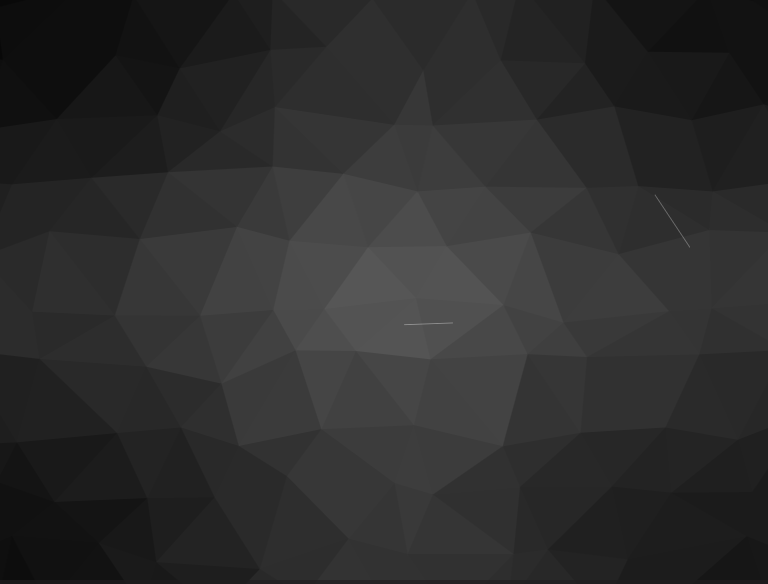
A Shadertoy shader for this background:

```glsl
const vec2 MESH_ANCHOR = vec2(0.486, 0.583);
const vec2 MESH_SPACING = vec2(0.102, 0.106);

float hash(vec2 p) {
    vec3 q = fract(vec3(p.xyx) * vec3(0.1031, 0.1030, 0.0973));
    q += dot(q, q.yzx + 33.33);
    return fract((q.x + q.y) * q.z);
}

float bell(float x, float centre, float width) {
    float t = (x - centre) / width;
    return exp(-t * t);
}

// Two crossing soft bands of light over a dark base
float lightField(vec2 uv) {
    float base = 0.026 + 0.03 * uv.x + 0.028 * (1.0 - uv.y);
    float column = 0.132 * bell(uv.x, 0.51, 0.27);
    float row = 0.125 * bell(uv.y, 0.50, 0.26);
    float core = 0.025 * bell(uv.x, 0.51, 0.12) * bell(uv.y, 0.52, 0.12);
    return base + column + row + core;
}

// Staggered lattice vertex, more irregular away from the anchor
vec2 meshVertex(vec2 id) {
    vec2 jitter = vec2(hash(id + 57.0), hash(id + 131.0)) - 0.5;
    float amount = mix(0.2, 0.58, smoothstep(0.0, 2.5, length(id)));
    return id + vec2(0.5 * mod(id.y, 2.0), 0.0) + jitter * amount;
}

// Signed distance to the line a-b, positive on its left
float edgeSide(vec2 p, vec2 a, vec2 b) {
    vec2 d = normalize(b - a);
    return d.x * (p.y - a.y) - d.y * (p.x - a.x);
}

// Facet tone times coverage, and coverage
vec2 facet(vec2 p, vec2 a, vec2 b, vec2 c, float pixel, float seed) {
    float inside = min(edgeSide(p, a, b), min(edgeSide(p, b, c), edgeSide(p, c, a)));
    float coverage = clamp(inside / pixel + 0.5, 0.0, 1.0);
    vec2 middle = MESH_ANCHOR + (a + b + c) / 3.0 * MESH_SPACING;
    float tone = lightField(middle) + 0.022 * (seed - 0.5);
    return vec2(tone, 1.0) * coverage;
}

float lowPolyTone(vec2 uv, float pixelHeight) {
    vec2 p = (uv - MESH_ANCHOR) / MESH_SPACING;
    float pixel = pixelHeight / MESH_SPACING.y;
    vec2 total = vec2(0.0);
    for (int j = -1; j <= 1; j++) {
        for (int i = -2; i <= 1; i++) {
            vec2 id = floor(p) + vec2(i, j);
            vec2 a = meshVertex(id);
            vec2 b = meshVertex(id + vec2(1, 0));
            vec2 c = meshVertex(id + vec2(1, 1));
            vec2 d = meshVertex(id + vec2(0, 1));
            float s = hash(id + 211.0);
            float t = hash(id + 307.0);
            // The stagger decides which diagonal splits the cell
            if (mod(id.y, 2.0) < 0.5) {
                total += facet(p, a, b, d, pixel, s) + facet(p, b, c, d, pixel, t);
            } else {
                total += facet(p, a, b, c, pixel, s) + facet(p, a, c, d, pixel, t);
            }
        }
    }
    return total.y > 0.001 ? total.x / total.y : lightField(uv);
}

// Thin sliver of light along a-b
float sliver(vec2 uv, vec2 a, vec2 b, float aspect, float pixelHeight) {
    vec2 scale = vec2(aspect, 1.0);
    vec2 pa = (uv - a) * scale;
    vec2 ba = (b - a) * scale;
    float along = clamp(dot(pa, ba) / dot(ba, ba), 0.0, 1.0);
    float dist = length(pa - ba * along);
    return clamp((0.0007 - dist) / pixelHeight + 0.5, 0.0, 1.0);
}

void mainImage(out vec4 fragColor, in vec2 fragCoord) {
    vec2 uv = fragCoord / iResolution.xy;
    float aspect = iResolution.x / iResolution.y;
    float pixelHeight = 1.0 / iResolution.y;

    vec3 color = vec3(lowPolyTone(uv, pixelHeight));

    // Bright gaps between facets
    float gaps = sliver(uv, vec2(0.527, 0.444), vec2(0.589, 0.447), aspect, pixelHeight)
               + sliver(uv, vec2(0.853, 0.666), vec2(0.898, 0.577), aspect, pixelHeight);
    color += 0.26 * gaps;

    // Faint dark strip along the bottom
    float strip = 1.0 - smoothstep(0.006, 0.006 + pixelHeight, uv.y);
    color = mix(color, vec3(0.125, 0.11, 0.12), 0.7 * strip);

    fragColor = vec4(color, 1.0);
}
```
